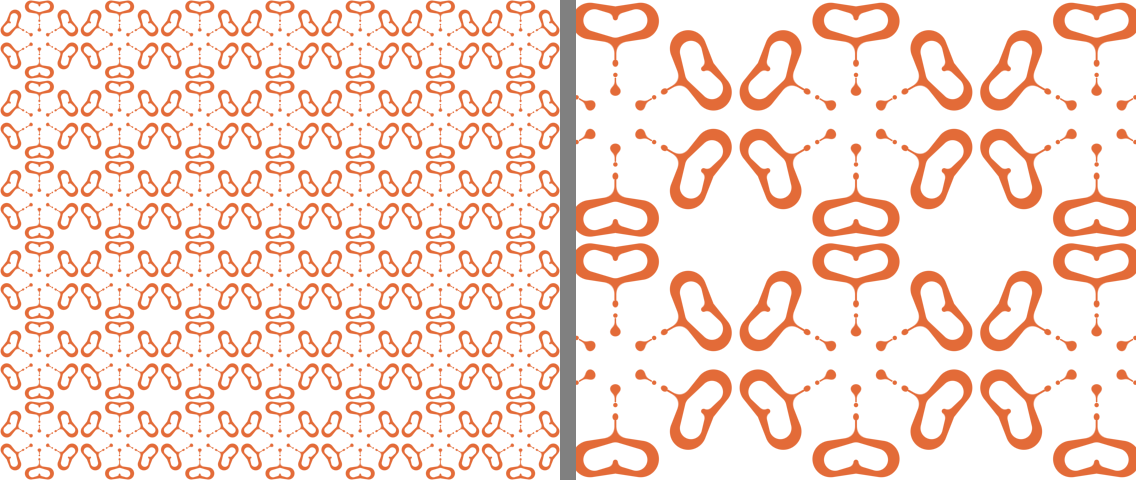
Left: the whole. Right: its middle third, enlarged.
Reproduce this pattern procedurally as a WebGL 1 fragment shader.

```glsl
precision highp float;
// Square grid of six-petal flowers made of orange hollow hearts on dripping stems.

uniform vec2 u_resolution;

float smoothMin(float a, float b, float k) {
  float h = max(k - abs(a - b), 0.0) / k;
  return min(a, b) - 0.25 * h * h * k;
}

float segment(vec2 p, vec2 a, vec2 b) {
  vec2 ab = b - a;
  return length(p - a - ab * clamp(dot(p - a, ab) / dot(ab, ab), 0.0, 1.0));
}

// Mirrors the plane into one petal sector, with its axis along +y
vec2 foldSixfold(vec2 p) {
  vec2 mirror = vec2(0.8660, -0.5);
  p = abs(p);
  p -= 2.0 * max(dot(p, mirror), 0.0) * mirror;
  return vec2(abs(p.x), p.y);
}

// Hollow heart with a teardrop notch, flaring into the stem
float heart(vec2 p) {
  float body = segment(p, vec2(0.0, 0.394), vec2(0.105, 0.410)) - 0.076;
  float neck = segment(p, vec2(0.0, 0.235), vec2(0.0, 0.320)) - 0.004;
  float hole = segment(p, vec2(0.0, 0.387), vec2(0.087, 0.413)) - 0.046;
  float notch = segment(p, vec2(0.0, 0.423), vec2(0.0, 0.460)) - 0.010;
  float outline = smoothMin(body, neck, 0.045);
  return max(outline, -max(hole, -smoothMin(notch, -hole, 0.020)));
}

// Drops that fall from the heart toward the flower centre
float drops(vec2 p) {
  float upper = length((p - vec2(0.0, 0.235)) * vec2(1.0, 0.8)) - 0.012;
  float middle = length(p - vec2(0.0, 0.186)) - 0.009;
  float thread = segment(p, vec2(0.0, 0.120), vec2(0.0, 0.172)) - 0.003;
  float tip = length((p - vec2(0.0, 0.118)) * vec2(0.85, 1.0)) - 0.018;
  return min(min(upper, middle), smoothMin(thread, tip, 0.025));
}

void main() {
  // Seven columns and six rows, centred on the canvas
  float columns = 6.982;
  vec2 grid = (gl_FragCoord.xy - 0.5 * u_resolution) / u_resolution.x * columns;
  vec2 cell = fract(grid + vec2(0.5, 0.0)) - 0.5;

  vec2 petal = foldSixfold(cell);
  float d = min(heart(petal), drops(petal));

  float edge = 0.75 * columns / u_resolution.x;
  float ink = 1.0 - smoothstep(-edge, edge, d);
  gl_FragColor = vec4(mix(vec3(1.0), vec3(0.89, 0.42, 0.22), ink), 1.0);
}
```
